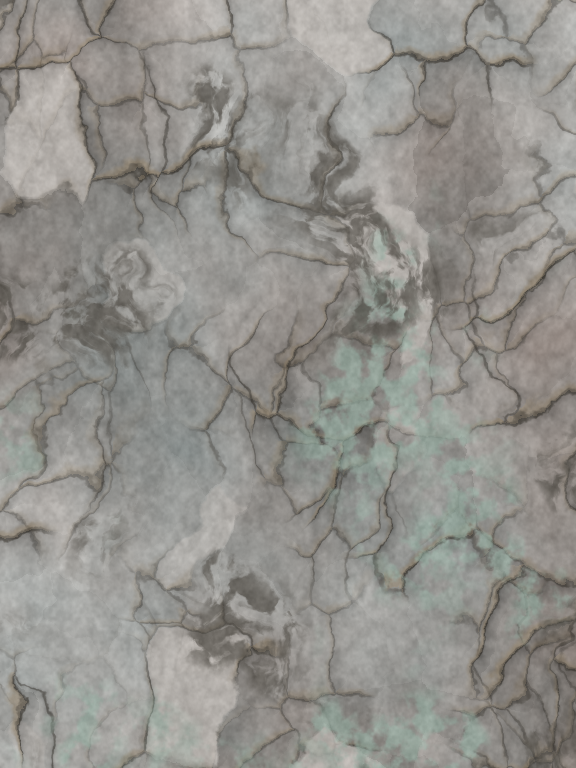
Reproduce this texture procedurally as a WebGL 2 fragment shader.

```glsl
#version 300 es
precision highp float;
// Weathered tree bark: flaking grey plates, thin cracks, pale scars and mint lichen.

#define PLATE_SCALE vec2(7.0, 4.8)
#define FLAKE_SCALE vec2(12.0, 8.0)
#define WARP 0.105
#define BASE_COLOR vec3(0.610, 0.602, 0.588)
#define CRACK_COLOR vec3(0.27, 0.255, 0.23)
#define RIM_COLOR vec3(0.59, 0.53, 0.44)
#define SCAR_COLOR vec3(0.735, 0.715, 0.695)
#define LICHEN_COLOR vec3(0.59, 0.68, 0.635)
#define GRAIN 0.14
#define MOTTLE 0.28

uniform vec2 u_resolution;
out vec4 fragColor;

float hash(vec2 p) {
    vec3 h = fract(p.xyx * 0.1031);
    h += dot(h, h.yzx + 33.33);
    return fract((h.x + h.y) * h.z);
}

vec2 hash2(vec2 p) {
    return vec2(hash(p), hash(p + 71.7));
}

float noise(vec2 p) {
    vec2 i = floor(p), f = fract(p);
    f = f * f * (3.0 - 2.0 * f);
    return mix(mix(hash(i), hash(i + vec2(1, 0)), f.x),
               mix(hash(i + vec2(0, 1)), hash(i + vec2(1, 1)), f.x), f.y);
}

float fbm(vec2 p) {
    float sum = 0.0, amp = 0.533;
    for (int i = 0; i < 4; i++) {
        sum += amp * noise(p);
        p = mat2(1.6, 1.2, -1.2, 1.6) * p + 17.3;
        amp *= 0.5;
    }
    return sum;
}

// Bends the plane so that plate borders become ragged curves.
vec2 warp(vec2 p) {
    vec2 broad = vec2(noise(p * 6.0), noise(p * 6.0 + 40.0)) - 0.5;
    vec2 curl = vec2(noise(p * 17.0 + 9.0), noise(p * 17.0 + 60.0)) - 0.5;
    vec2 chip = vec2(fbm(p * 45.0 + 5.0), fbm(p * 45.0 + 80.0)) - 0.5;
    return p + WARP * (broad + 0.42 * curl + 0.2 * chip);
}

// Cellular plates: x = border distance, yz = direction to the border, w = cell id.
vec4 plates(vec2 q) {
    vec2 cell = floor(q), f = q - cell, near = vec2(0), nearCell = vec2(0), normal = vec2(0);
    float best = 9.0, border = 9.0;
    for (int j = -1; j <= 1; j++)
    for (int i = -1; i <= 1; i++) {
        vec2 o = vec2(i, j);
        vec2 r = o + 0.1 + 0.8 * hash2(cell + o) - f;
        if (dot(r, r) < best) { best = dot(r, r); near = r; nearCell = o; }
    }
    for (int j = -2; j <= 2; j++)
    for (int i = -2; i <= 2; i++) {
        vec2 o = vec2(i, j);
        vec2 r = o + 0.1 + 0.8 * hash2(cell + o) - f, gap = r - near;
        if (dot(gap, gap) > 1e-4) {
            vec2 n = normalize(gap);
            float d = dot(0.5 * (r + near), n);
            if (d < border) { border = d; normal = n; }
        }
    }
    return vec4(border, normal, hash(cell + nearCell + 3.7));
}

// Paints one layer of plates: cell tone, cast shadow, tan rim and crack line.
vec3 paintPlates(vec3 color, vec2 p, vec2 bent, vec2 scale, float depth) {
    vec4 plate = plates(bent * scale);
    float d = plate.x / scale.x;
    float facing = dot(plate.yz, vec2(-0.45, 0.89));
    float lift = depth * smoothstep(0.36, 0.68, noise(p * 7.0 + scale * 3.0));
    float scar = smoothstep(0.94, 0.95, plate.w) * smoothstep(0.0, 0.006, d);
    color += 0.075 * depth * (plate.w - 0.5);
    color = mix(color, SCAR_COLOR, 0.75 * scar * depth);
    float shadow = exp(-d / (0.005 + 0.010 * max(facing, 0.0)));
    color *= 1.0 - 0.24 * lift * shadow;
    float rim = max(-facing, 0.0) * (1.0 - smoothstep(0.003, 0.013, d));
    color = mix(color, RIM_COLOR, 0.65 * lift * rim);
    float soft = max(0.0028, 1.0 / u_resolution.x);
    float width = 0.0022 * noise(p * 23.0 + 8.0);
    float line = 1.0 - smoothstep(width, width + soft, d);
    return mix(color, CRACK_COLOR, line * lift * (0.45 + 0.35 * max(facing, 0.0)));
}

void main() {
    vec2 p = gl_FragCoord.xy / u_resolution.x;
    float height = gl_FragCoord.y / u_resolution.y;
    vec2 bent = warp(p);

    // Broad mottling, vertical weathering and warm or cool drift
    vec3 color = BASE_COLOR + 0.055 * (height - 0.5);
    color += MOTTLE * (fbm(p * vec2(5.0, 3.2) + 11.0) - 0.5);
    color += 0.09 * (fbm(bent * vec2(30.0, 7.0) + 31.0) - 0.5);
    color += vec3(0.07, -0.015, -0.04) * (fbm(p * 4.0 + 53.0) - 0.5);

    // Large plates over smaller flakes
    color = paintPlates(color, p, bent, FLAKE_SCALE, 0.6);
    color = paintPlates(color, p, bent + 5.0, PLATE_SCALE, 1.0);

    // Powdery lichen in speckled patches
    float patchy = smoothstep(0.56, 0.70, fbm(bent * vec2(4.2, 3.2) + 92.0));
    float speckle = smoothstep(0.36, 0.62, fbm(p * 38.0 + 21.0));
    color = mix(color, LICHEN_COLOR, 0.7 * patchy * speckle);

    // Dark, crumbled areas
    float rough = smoothstep(0.60, 0.73, fbm(bent * vec2(5.0, 3.6) + 140.0));
    float crumbs = smoothstep(0.35, 0.60, fbm(bent * vec2(42.0, 34.0) + 66.0));
    color = mix(color, CRACK_COLOR + 0.08, 0.75 * rough * crumbs);

    // Fine surface grain
    color += GRAIN * (fbm(p * vec2(75.0, 60.0)) - 0.5);
    color += 0.3 * GRAIN * (noise(p * 170.0) - 0.5);
    fragColor = vec4(clamp(color, 0.0, 1.0), 1.0);
}
```
